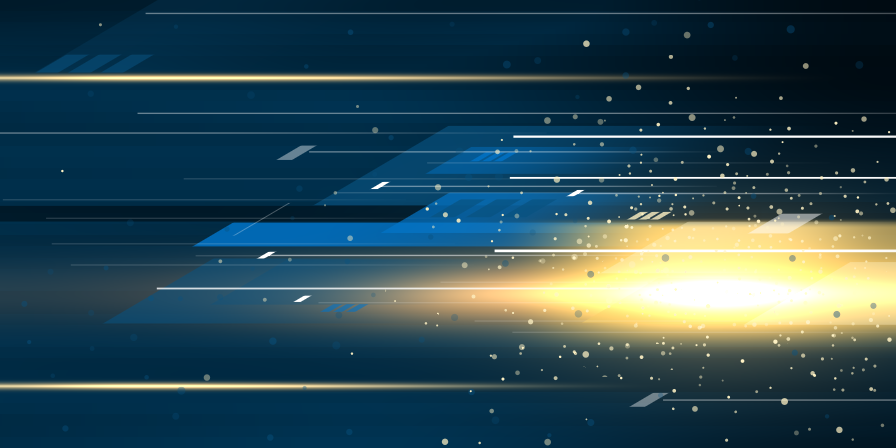
A Shadertoy shader for this background:

```glsl
// Slanted blue panels, light streaks and sparks racing past a golden flare.

const float SLANT = 1.7;              // sideways shift per unit of height
const float HAIR = 0.003;             // hairline width
const vec2 FLARE = vec2(1.6, 0.345);  // flare centre, in canvas heights
const vec3 NAVY = vec3(0.0, 0.175, 0.28);
const vec3 NIGHT = vec3(0.0, 0.045, 0.075);
const vec3 AZURE = vec3(0.0, 0.45, 0.78);
const vec3 STEEL = vec3(0.03, 0.32, 0.5);
const vec3 BROWN = vec3(0.42, 0.38, 0.34);
const vec3 SAND = vec3(0.83, 0.65, 0.43);
const vec3 GOLD = vec3(0.95, 0.79, 0.4);
const vec3 CREAM = vec3(1.0, 0.95, 0.77);
const vec3 AMBER = vec3(0.95, 0.62, 0.25);

vec2 p;    // position in canvas heights
vec3 col;  // colour painted so far

void paint(vec3 color, float cover) { col = mix(col, color, clamp(cover, 0.0, 1.0)); }

vec2 hash2(vec2 s) {
    vec3 q = fract(s.xyx * vec3(0.1031, 0.103, 0.0973));
    q += dot(q, q.yzx + 33.33);
    return fract((q.xx + q.yz) * q.zy);
}

float slope(vec2 i, vec2 f, vec2 corner) {
    return dot(hash2(i + corner + 40.0) * 2.0 - 1.0, f - corner);
}

float gradientNoise(vec2 s) {
    vec2 i = floor(s), f = fract(s), u = f * f * (3.0 - 2.0 * f), e = vec2(0, 1);
    return mix(mix(slope(i, f, e.xx), slope(i, f, e.yx), u.x),
               mix(slope(i, f, e.xy), slope(i, f, e.yy), u.x), u.y);
}

float glow(vec2 q, vec2 radius) {
    q /= radius;
    return exp(-dot(q, q));
}

float box(vec2 q, vec2 size, vec2 blur) {
    vec2 c = clamp(0.5 - (abs(q - 0.5 * size) - 0.5 * size) / blur, 0.0, 1.0);
    return c.x * c.y;
}

// Slanted panel, given its lower left corner
float panel(float x, float y, float w, float h) {
    vec2 q = p - vec2(x, y);
    q.x -= SLANT * q.y;
    return box(q, vec2(w, h), vec2(2, 1) / iResolution.y);
}

float fadingPanel(float x, float y, float w, float h) {
    float along = (p.x - x - SLANT * (p.y - y)) / w;
    return panel(x, y, w, h) * (1.0 - smoothstep(0.1, 1.0, along));
}

// Three short slashes side by side
float slashes(float x, float y, float w, float h) {
    float cover = 0.0;
    for (float i = 0.0; i < 3.0; i++) cover += panel(x + i * w * 1.45, y, w, h);
    return cover;
}

float streak(float x0, float x1, float y, float width) {
    vec2 size = vec2(x1 - x0, width);
    return box(p - vec2(x0, y - 0.5 * width), size, vec2(1.0 / iResolution.y))
        * (1.0 - smoothstep(0.5, 1.1, (p.x - x0) / size.x));
}

vec3 emberBar(float y, float end) {
    vec2 d = vec2(0, p.y - y);
    float reach = (1.0 - smoothstep(0.3, end, p.x)) * (0.7 + 0.3 * smoothstep(0.0, 0.3, p.x));
    return reach * (AMBER * glow(d, vec2(0.008)) + 0.35 * CREAM * glow(d, vec2(0.003)));
}

// Jittered grid of round dots
float dots(float cell, float radius, float density) {
    vec2 id = floor(p / cell), r = hash2(id + cell * 900.0), j = hash2(id + 71.0);
    float d = length(p - (id + 0.2 + 0.6 * j) * cell) - radius * (0.5 + 0.5 * r.y);
    return step(r.x, density) * clamp(0.5 - d * iResolution.y, 0.0, 1.0) * (0.4 + 0.6 * j.x);
}

void mainImage(out vec4 fragColor, in vec2 fragCoord) {
    p = fragCoord / iResolution.y;
    vec2 away = p - FLARE;

    // Banded night backdrop
    float shade = smoothstep(0.7, 2.0, p.x) * (0.4 + 0.6 * smoothstep(0.1, 0.5, abs(away.y)));
    col = mix(NAVY, NIGHT, max(shade, 0.5 * smoothstep(0.8, 1.0, p.y)));
    col *= 1.0 + 0.5 * gradientNoise(vec2(p.x * 0.4, floor(p.y * 40.0) * 0.37));
    paint(NIGHT, 0.6 * streak(-1.0, 1.7, 0.523, 0.035));
    paint(STEEL, 0.2 * fadingPanel(0.08, 0.84, 0.7, 0.16));

    // Warm beam
    vec3 warm = mix(BROWN, SAND, smoothstep(0.3, 1.1, p.x));
    warm = mix(warm, GOLD, smoothstep(1.1, 1.45, p.x));
    paint(warm, glow(vec2(0, away.y), vec2(0.073)) * (0.35 + 0.65 * smoothstep(0.0, 1.0, p.x)));

    // Blue panels
    paint(STEEL, 0.65 * fadingPanel(0.7, 0.542, 0.9, 0.177));
    paint(AZURE, 0.45 * fadingPanel(0.95, 0.612, 0.5, 0.06));
    paint(STEEL, 0.55 * fadingPanel(0.23, 0.278, 0.85, 0.145));
    paint(STEEL, 0.35 * fadingPanel(0.47, 0.32, 0.6, 0.1));
    paint(AZURE, 0.85 * fadingPanel(0.43, 0.45, 1.5, 0.053));
    paint(AZURE, 0.7 * fadingPanel(0.85, 0.48, 0.7, 0.09));

    // Golden block and flare
    float block = smoothstep(0.2, 0.33, p.y) * (1.0 - smoothstep(0.49, 0.515, p.y));
    paint(GOLD, 0.82 * block * smoothstep(1.1, 1.5, p.x) * (1.0 - 0.3 * smoothstep(1.7, 2.0, p.x)));
    col += 0.45 * AMBER * glow(away, vec2(0.42, 0.18));
    paint(CREAM, 0.4 * fadingPanel(1.34, 0.39, 0.6, 0.115));
    paint(GOLD, 0.6 * fadingPanel(1.3, 0.28, 0.5, 0.1));
    paint(CREAM, 0.4 * panel(1.66, 0.275, 0.5, 0.14));
    col += CREAM * (glow(away, vec2(0.17, 0.04)) + 0.35 * glow(away, vec2(0.45, 0.025)));
    col += emberBar(0.826, 1.9) + emberBar(0.138, 1.5);

    // Slashes
    paint(STEEL, 0.55 * slashes(0.08, 0.838, 0.05, 0.04));
    paint(AZURE, 0.8 * slashes(1.05, 0.64, 0.018, 0.02));
    paint(STEEL, 0.7 * slashes(0.96, 0.515, 0.055, 0.04));
    paint(AZURE, 0.6 * slashes(0.715, 0.304, 0.02, 0.017));
    paint(CREAM, 0.8 * slashes(1.4, 0.51, 0.018, 0.017));
    float white = panel(0.827, 0.578, 0.016, 0.016) + panel(0.574, 0.423, 0.016, 0.015)
        + panel(0.655, 0.326, 0.016, 0.014) + panel(1.265, 0.562, 0.016, 0.014)
        + 0.4 * (panel(0.617, 0.643, 0.035, 0.032) + panel(1.405, 0.092, 0.035, 0.031))
        + 0.5 * panel(1.67, 0.479, 0.09, 0.044) + 0.3 * panel(0.52, 0.474, 0.004, 0.073);

    // Horizontal streaks
    white += streak(1.146, 2.6, 0.695, 0.005) + streak(1.138, 2.6, 0.603, 0.004)
        + streak(1.104, 2.6, 0.44, 0.006) + 0.8 * streak(0.35, 1.8, 0.356, 0.004)
        + 0.4 * (streak(0.325, 2.6, 0.97, HAIR) + streak(0.307, 2.4, 0.747, HAIR)
        + streak(0.69, 1.6, 0.661, HAIR) + streak(0.85, 1.6, 0.584, HAIR)
        + streak(1.28, 2.0, 0.568, HAIR) + streak(0.6, 1.5, 0.43, HAIR)
        + streak(1.48, 2.6, 0.107, HAIR) + streak(-0.5, 1.22, 0.703, HAIR));
    for (float i = 0.0; i < 12.0; i++) {
        vec2 r = hash2(vec2(i, 9));
        white += 0.14 * streak(r.x * 1.3, r.x * 1.3 + 0.9, 0.24 + 0.035 * (i + r.y), HAIR);
    }
    paint(vec3(1), white);

    // Blue motes, then sparks crowding the flare
    float crowd = 0.6 * glow(p - vec2(1.62, 0.39), vec2(0.42, 0.24));
    float spread = 0.4 * glow(p - vec2(1.4, 0.42), vec2(0.55, 0.4));
    paint(STEEL, 0.5 * dots(0.09, 0.009, 0.3));
    paint(CREAM, dots(0.024, 0.0035, crowd) + dots(0.037, 0.005, crowd) + 0.75 * dots(0.063, 0.008, spread));
    fragColor = vec4(clamp(col, 0.0, 1.0), 1.0);
}
```
